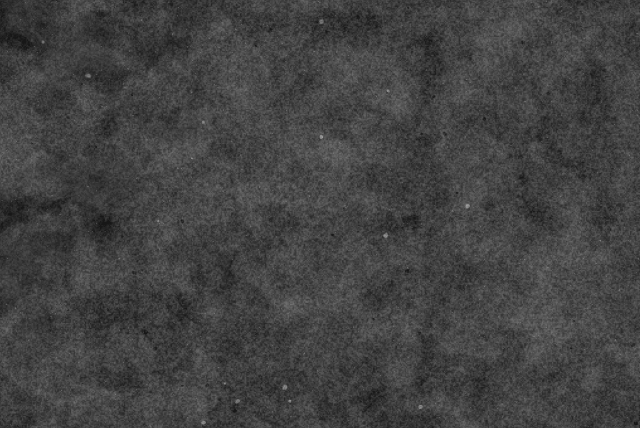
Write a Shadertoy shader that draws this texture.

```glsl
float hash(vec2 cell) {
    uvec2 q = uvec2(ivec2(cell) + 4096) * uvec2(1597334673u, 3812015801u);
    uint h = (q.x ^ q.y) * 1597334673u;
    h = (h ^ (h >> 15)) * 2246822519u;
    return float((h ^ (h >> 13)) >> 8) / 16777216.0;
}

float noise(vec2 p) {
    vec2 i = floor(p), f = fract(p);
    f = f * f * (3.0 - 2.0 * f);
    return mix(mix(hash(i), hash(i + vec2(1, 0)), f.x),
               mix(hash(i + vec2(0, 1)), hash(i + vec2(1, 1)), f.x), f.y);
}

// Fractal noise centred on zero
float fbm(vec2 p, float gain) {
    float sum = 0.0, amplitude = 0.5;
    for (int i = 0; i < 6; i++) {
        sum += amplitude * (noise(p) - 0.5);
        p = mat2(1.6, 1.2, -1.2, 1.6) * p + 17.3;
        amplitude *= gain;
    }
    return sum;
}

// Soft round chips, one candidate per cell
float specks(vec2 p, float density, float share) {
    vec2 cell = floor(p * density);
    vec2 centre = 0.3 + 0.4 * vec2(hash(cell + 31.0), hash(cell + 67.0));
    float radius = mix(0.08, 0.24, hash(cell + 113.0));
    float d = length(fract(p * density) - centre) + 0.12 * (noise(p * density * 6.0) - 0.5);
    return step(hash(cell), share) * (1.0 - smoothstep(radius * 0.4, radius, d));
}

float blob(vec2 p, vec2 centre, vec2 size) {
    vec2 d = (p - centre) / size;
    return exp(-dot(d, d));
}

void mainImage(out vec4 fragColor, in vec2 fragCoord) {
    vec2 p = fragCoord / iResolution.y;
    vec2 warped = p + 0.06 * vec2(fbm(p * 6.0 + 3.0, 0.6), fbm(p * 6.0 + 41.0, 0.6));

    // Cloudy tone, ragged mottling and faint vertical wear
    float clouds = fbm(warped * 3.2 + 8.0, 0.6);
    float mottle = fbm(warped * vec2(15.0, 17.0) + 23.0, 0.75);
    float wear = fbm(p * vec2(26.0, 4.0) + 57.0, 0.6);
    float shade = 0.268 + 0.13 * clouds + 0.17 * mottle + 0.04 * wear;
    shade += 0.02 * blob(p, vec2(0.55, 0.42), vec2(0.35, 0.3));

    // Damp patches gathered on the left, with broken edges
    float damp = 0.35 * blob(p, vec2(0.19, 0.55), vec2(0.16, 0.2))
               + 0.35 * blob(p, vec2(0.1, 0.93), vec2(0.28, 0.17))
               + 0.16 * blob(p, vec2(0.0, 0.35), vec2(0.14, 0.3));
    damp = smoothstep(0.12, 0.36, damp + 0.7 * fbm(warped * 6.0 + 71.0, 0.65));
    shade -= 0.065 * damp;

    // Small dark stains
    float stain = fbm(warped * vec2(8.0, 10.0) + 95.0, 0.6);
    shade -= 0.06 * smoothstep(0.16, 0.3, stain);

    // Pale hairline veins inside the damp patches
    float vein = abs(fbm(warped * 11.0 + 133.0, 0.55));
    shade += 0.035 * damp * (1.0 - smoothstep(0.0, 0.014, vein)) * noise(p * 40.0);

    // Mineral grain
    float grain = 0.55 * (noise(p * 190.0) - 0.5) + 0.8 * (noise(p * 340.0 + 9.0) - 0.5);
    shade += 0.155 * grain * (1.0 - 0.35 * damp);

    // Bright grit, rare pale chips and dark pits
    shade += 0.11 * specks(p, 95.0, 0.06);
    shade += 0.25 * specks(p + 5.0, 26.0, 0.025);
    shade -= 0.12 * specks(p + 9.0, 34.0, 0.025);

    fragColor = vec4(vec3(clamp(shade, 0.09, 0.75)), 1.0);
}
```
